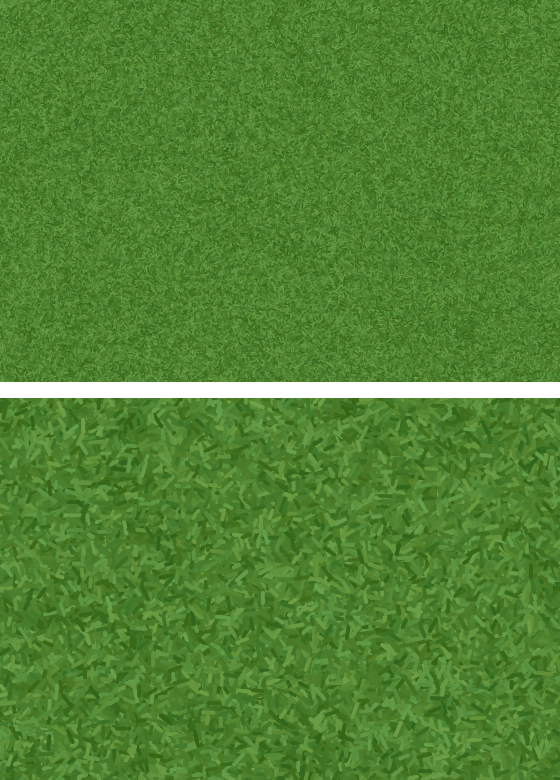
Top: the whole. Bottom: its middle third, enlarged.
Write a Shadertoy shader that draws this texture.

```glsl
vec3 hash3(vec3 p) {
    p = fract(p * vec3(0.1031, 0.1030, 0.0973));
    p += dot(p, p.yxz + 33.33);
    return fract((p.xxy + p.yxx) * p.zyx);
}

float smoothNoise(vec2 p) {
    vec2 cell = floor(p), f = fract(p);
    f = f * f * (3.0 - 2.0 * f);
    float bottom = mix(hash3(vec3(cell, 7.0)).x, hash3(vec3(cell + vec2(1, 0), 7.0)).x, f.x);
    float top = mix(hash3(vec3(cell + vec2(0, 1), 7.0)).x, hash3(vec3(cell + 1.0, 7.0)).x, f.x);
    return mix(bottom, top, f.y);
}

float segmentDistance(vec2 p, vec2 halfSegment) {
    float along = dot(p, halfSegment) / dot(halfSegment, halfSegment);
    return length(p - halfSegment * clamp(along, -1.0, 1.0));
}

// Paints one layer of short, randomly turned blades over the tone
vec2 paintBlades(vec2 tone, vec2 p, float layer, float edge) {
    vec2 cell = floor(p);
    for (int j = -1; j <= 1; j++) {
        for (int i = -1; i <= 1; i++) {
            vec2 id = cell + vec2(i, j);
            vec3 place = hash3(vec3(id + 11.0, layer));
            vec3 look = hash3(vec3(id + 53.0, layer + 19.0));
            float angle = place.z * 3.14159;
            vec2 halfBlade = vec2(cos(angle), sin(angle)) * mix(0.25, 0.7, look.x);
            float d = segmentDistance(p - id - place.xy, halfBlade);
            float cover = 1.0 - smoothstep(-edge, edge, d - 0.2);
            tone = mix(tone, look.yz, cover);
        }
    }
    return tone;
}

void mainImage(out vec4 fragColor, in vec2 fragCoord) {
    vec2 uv = fragCoord / iResolution.y;
    float bladeScale = 117.0;
    float edge = 0.6 * bladeScale / iResolution.y;

    // x holds lightness, y holds a small hue shift
    vec2 tone = vec2(0.4, 0.5);
    for (float layer = 0.0; layer < 3.0; layer++) {
        vec2 offset = vec2(0.37, 0.61) * layer + 5.0;
        tone = paintBlades(tone, uv * bladeScale + offset, layer * 31.0 + 3.0, edge);
    }

    // Faint clumps across the lawn
    float clumps = smoothNoise(uv * 38.0) + 0.6 * smoothNoise(uv * 13.0 + 40.0) - 0.8;
    float light = tone.x - 0.5 + 0.09 * clumps;

    vec3 grass = vec3(0.31, 0.512, 0.187);
    grass += light * vec3(0.21, 0.225, 0.19);
    grass += (tone.y - 0.5) * vec3(0.045, 0.0, -0.03);
    fragColor = vec4(clamp(grass, 0.0, 1.0), 1.0);
}
```
